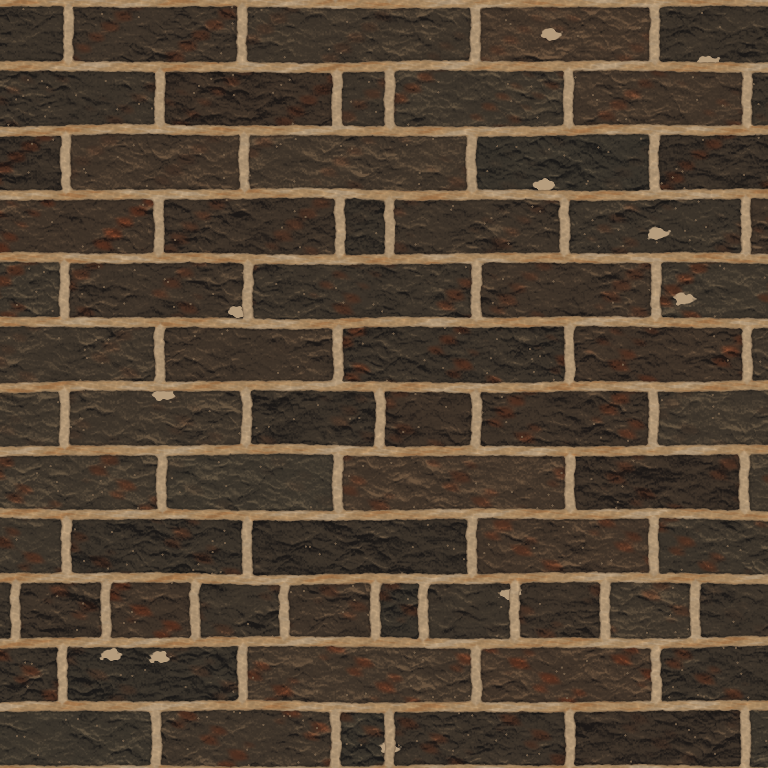
Reproduce this texture procedurally as a Shadertoy shader.

```glsl
#define ROWS 12.0
#define PITCH 0.2344
#define HALF_JOINT 0.0066
#define CORNER 0.003
#define RELIEF 1.15
#define SOOT vec3(0.105, 0.095, 0.09)
#define CLAY vec3(0.235, 0.203, 0.168)
#define CREST vec3(0.40, 0.335, 0.26)
#define RUST vec3(0.62, 0.43, 0.26)
#define TAN vec3(0.67, 0.54, 0.385)
#define PALE vec3(0.71, 0.61, 0.485)
#define GRIME vec3(0.44, 0.36, 0.275)

vec3 hash3(vec2 p) {
    vec3 q = fract(p.xyx * vec3(0.1031, 0.1030, 0.0973));
    q += dot(q, q.yxz + 33.33);
    return fract((q.xxy + q.yzz) * q.zyx);
}

// Cellular noise: squared distance to the nearest point, and its random value
vec2 cells(vec2 p) {
    vec2 base = floor(p), best = vec2(9.0, 0.0);
    for (int y = -1; y <= 1; y++)
    for (int x = -1; x <= 1; x++) {
        vec2 cell = base + vec2(x, y);
        vec3 h = hash3(cell);
        vec2 r = cell + h.xy - p;
        float d = dot(r, r);
        if (d < best.x) best = vec2(d, h.z);
    }
    return best;
}

// Layered sines, about -1 to 1
float ripple(vec2 p) {
    return 0.5 * sin(p.x + 1.7 * sin(0.7 * p.y))
         + 0.3 * sin(2.3 * p.x - 1.9 * p.y + 1.0)
         + 0.2 * sin(3.1 * p.x + 4.7 * p.y);
}

// Split stone height: stretched hollows at three scales
float relief(vec2 p) {
    p += vec2(0.006, 0.0045) * vec2(ripple(p.yx * 90.0), ripple(p * 75.0 + 4.0));
    return cells(p * vec2(24.0, 54.0)).x
         + 0.45 * cells(p * vec2(55.0, 105.0) + 17.0).x
         + 0.22 * cells(p * vec2(140.0, 210.0) + 41.0).x;
}

// Position of upright joint i: stretchers, short closers and one header row
float jointAt(float row, float i) {
    float jitter = 0.009 * (hash3(vec2(i + 3.0, row * 5.0)).x - 0.5);
    if (row == 9.0) return 0.02 + 0.5 * PITCH * i - (i > 4.0 ? 0.0535 : 0.0) + 0.4 * jitter;
    bool odd = mod(row, 2.0) == 1.0;
    float start = odd ? 0.206 : 0.085;
    if (i == 4.0) {
        if (row == 6.0) return 0.495;
        if (odd && abs(row - 6.0) > 2.0) return start + PITCH + 0.067;
        i = 0.0;
        jitter = 0.009 * (hash3(vec2(3.0, row * 5.0)).x - 0.5);
    }
    return start + i * PITCH + (i > 1.0 ? 0.0635 : 0.0) + jitter;
}

void mainImage(out vec4 fragColor, in vec2 fragCoord) {
    vec2 p = fragCoord / iResolution.xy;

    // Courses, counted from the top, with slightly uneven beds
    float course = (1.0 - p.y) * ROWS - 0.04;
    course += 0.028 * ripple(vec2(p.x * 9.0, floor(course + 0.5) * 2.4));
    float row = mod(floor(course), ROWS);
    float v = fract(course);

    // Nearest joints left and right, wrapping at the sides
    float x = p.x + 0.0012 * ripple(vec2(p.y * 95.0, row));
    float left = 1.0, right = 1.0, index = 0.0;
    float count = row == 9.0 ? 9.0 : 5.0;
    for (float i = 0.0; i < count; i++) {
        float j = jointAt(row, i);
        float dl = fract(x - j);
        if (dl < left) { left = dl; index = i; }
        right = min(right, fract(j - x));
    }
    vec2 id = vec2(index, row);
    vec3 rnd = hash3(id * 7.0 + 2.0);

    // Rounded brick outline with ragged edges
    vec2 inset = vec2(min(left, right), min(v, 1.0 - v) / ROWS) - HALF_JOINT;
    float grain = cells(p * 190.0).x;
    inset += 0.0013 * (grain - 0.35) + 0.0009 * ripple(p * vec2(110.0, 150.0));
    vec2 q = CORNER - inset;
    float d = length(max(q, 0.0)) + min(max(q.x, q.y), 0.0) - CORNER;

    // Brick face lit from above
    vec2 s = p + id * 0.37;
    float light = relief(s) - relief(s + vec2(0.0006, 0.0028));
    light *= RELIEF * (0.85 + 0.45 * ripple(s * vec2(30.0, 42.0)));
    float tone = 0.48 + light + 0.3 * (rnd.x - 0.5) + 0.07 * ripple(s * vec2(50.0, 80.0));
    tone += 0.16 * (hash3(floor(p * 420.0)).x - 0.5);
    vec3 brick = mix(SOOT, CLAY, smoothstep(0.0, 0.5, tone));
    brick = mix(brick, CREST, smoothstep(0.48, 1.05, tone));
    brick *= mix(vec3(0.96, 1.0, 1.0), vec3(1.06, 0.98, 0.93), rnd.y);
    float redness = smoothstep(0.3, 0.9, ripple(s * vec2(43.0, 61.0) + 9.0)) * rnd.z;
    brick = mix(brick, brick * vec3(1.3, 0.9, 0.75), redness);
    brick *= 0.82 + 0.18 * smoothstep(0.0, 0.004, -d);

    // Pale specks and a few mortar smears
    vec2 speck = cells(p * 85.0);
    vec2 smear = cells(p * vec2(13.0, 24.0) + 0.06 * ripple(p * 200.0));
    brick = mix(brick, GRIME, step(0.93, speck.y) * smoothstep(0.025, 0.005, speck.x));
    brick = mix(brick, PALE, step(0.982, smear.y) * smoothstep(0.04, 0.025, smear.x));

    // Mortar: tan stained beds, paler uprights, dirty edges
    float upright = smoothstep(-0.002, 0.004, inset.y - inset.x);
    float stain = ripple(p * vec2(28.0, 190.0)) + 0.5 * ripple(p * vec2(95.0, 420.0));
    vec3 mortar = mix(TAN, PALE, max(0.8 * upright, smoothstep(0.0, 0.9, -stain)));
    mortar = mix(mortar, RUST, 0.75 * (1.0 - upright) * smoothstep(0.15, 1.1, stain));
    mortar *= 0.93 + 0.16 * grain + 0.06 * ripple(p * vec2(170.0, 310.0));
    mortar = mix(GRIME, mortar, smoothstep(-0.001, 0.0028, d));

    float edge = max(0.0009, 0.8 / iResolution.y);
    fragColor = vec4(mix(brick, mortar, smoothstep(-edge, edge, d)), 1.0);
}
```
